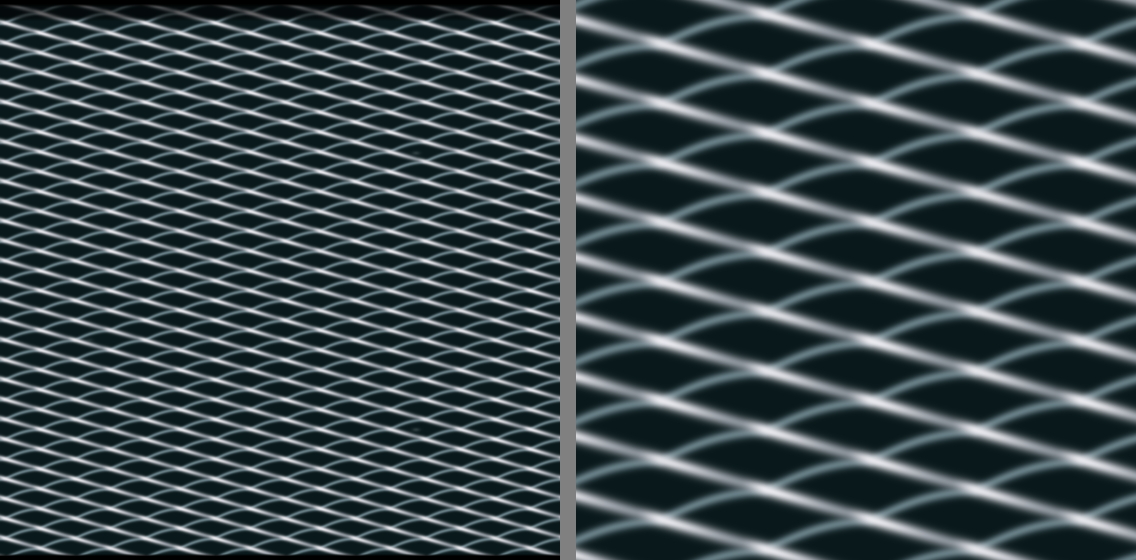
Left: the whole. Right: its middle third, enlarged.
Reproduce this texture procedurally as a three.js fragment shader.

```glsl
// Expanded metal mesh: staggered rows of lens-shaped holes between two sets of
// crossing strands. Falling strands catch a glint at each joint, rising strands
// are thinner, duller arcs. Dark bands close off the top and bottom.
#define COLUMNS 8.0
#define ROWS 28.25
#define JOINT_ORIGIN vec2(0.0716, 0.9414)
#define ARC_BOW 0.10
#define RISING_WIDTH 0.095
#define FALLING_WIDTH 0.12
#define GLINT_VARIATION 0.14
#define SPECK_REPEAT 0.494

varying vec2 vUv;

const vec3 HOLE = vec3(0.035, 0.095, 0.105);
const vec3 DULL_STEEL = vec3(0.40, 0.49, 0.52);
const vec3 GREY_STEEL = vec3(0.54, 0.57, 0.60);
const vec3 SILVER = vec3(0.92, 0.92, 0.94);

float hash(vec2 p) {
  return fract(sin(dot(p, vec2(127.1, 311.7))) * 43758.5);
}

// Signed distance to the nearest integer
float nearest(float x) {
  return fract(x + 0.5) - 0.5;
}

// Soft rounded strand profile
float strand(float d, float width) {
  return exp(-d * d / (width * width));
}

// Small smudge, repeated vertically
float speck(vec2 uv, vec2 center) {
  vec2 d = uv - center;
  d.y = nearest(d.y / SPECK_REPEAT) * SPECK_REPEAT;
  d /= vec2(0.007, 0.0035);
  return exp(-dot(d, d));
}

void main() {
  // Joints lie at whole and at half steps of this grid
  vec2 g = (vUv - JOINT_ORIGIN) * vec2(COLUMNS, ROWS);
  float along = fract(2.0 * g.x);

  // Rising strands bow upwards between joints
  float bow = ARC_BOW * sin(3.14159 * along);
  float rising = strand(nearest(g.y - g.x - bow), RISING_WIDTH);

  // Falling strands flare at the joint and trail off to the right
  float diagonal = g.y + g.x;
  float falling = strand(nearest(diagonal), FALLING_WIDTH);
  float trail = fract(2.0 * g.x + 0.25) - 0.25;
  float glint = smoothstep(-0.25, 0.0, trail) * (1.0 - smoothstep(0.0, 0.75, trail));
  vec2 joint = vec2(floor(2.0 * g.x + 0.25), floor(diagonal + 0.5));
  glint *= 1.0 - GLINT_VARIATION * hash(joint);

  // Layer the metal over the holes
  vec3 color = mix(HOLE, DULL_STEEL, rising);
  color = mix(color, mix(GREY_STEEL, SILVER, glint), falling);

  // Faint dust
  float dust = speck(vUv, vec2(0.160, 0.887)) * 0.5 + speck(vUv, vec2(0.743, 0.7266));
  color += 0.14 * dust * (1.0 - max(rising, falling));

  // Shaded top row and black end bands
  color *= mix(1.0, 0.42, smoothstep(0.960, 0.972, vUv.y));
  color *= smoothstep(0.006, 0.012, vUv.y) * (1.0 - smoothstep(0.986, 0.994, vUv.y));

  gl_FragColor = vec4(color, 1.0);
}
```
